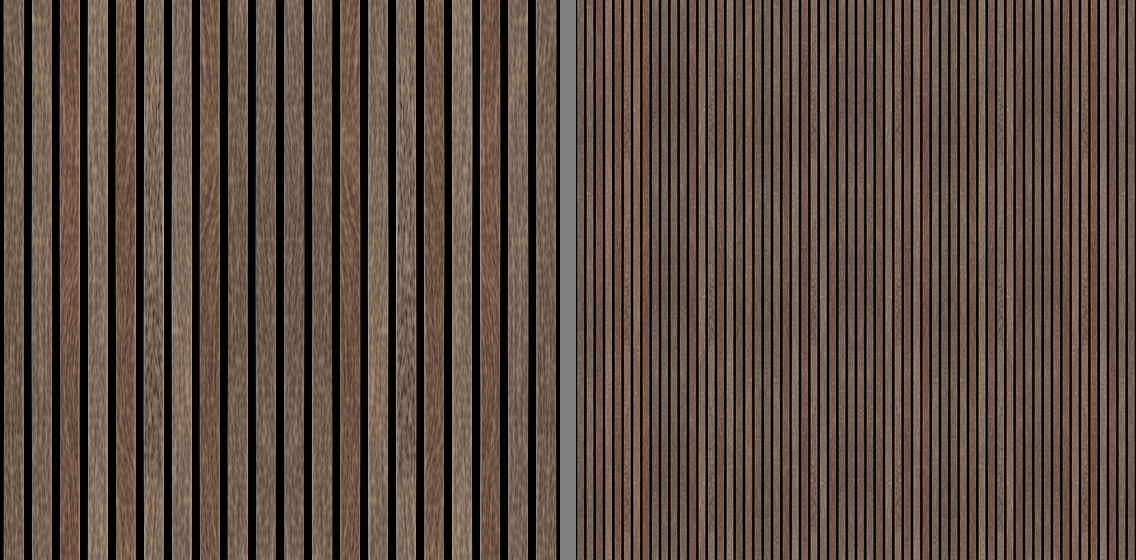
Left: one tile. Right: repeated 3 by 3.
A WebGL 1 fragment shader for this texture:

```glsl
precision highp float;

uniform vec2 u_resolution;

const float TAU = 6.28319;
const float SLATS = 20.0;
const float HALF_WIDTH = 0.36;
const vec3 GAP = vec3(0.008, 0.002, 0.008);
const vec3 WOOD_DARK = vec3(0.31, 0.235, 0.19);
const vec3 WOOD_LIGHT = vec3(0.625, 0.54, 0.465);
const vec3 RED_TINT = vec3(1.02, 0.95, 0.92);
const vec3 RIM = vec3(0.73, 0.64, 0.56);

float hash(vec2 p) {
  p = fract(p * vec2(0.1031, 0.1137));
  p += dot(p, p.yx + 33.33);
  return fract((p.x + p.y) * p.x * 17.31);
}

vec2 hash2(vec2 p) {
  return vec2(hash(p), hash(p + vec2(41.7, 19.3)));
}

// 1 when the slat number equals n
float isSlat(float id, float n) {
  return 1.0 - step(0.5, abs(id - n));
}

// Distance to the nearest cell point, wrapping vertically after rows cells
float cellular(vec2 p, float rows) {
  vec2 base = floor(p);
  float nearest = 2.0;
  for (int j = -1; j <= 1; j++) {
    for (int i = -1; i <= 1; i++) {
      vec2 cell = base + vec2(float(i), float(j));
      vec2 point = cell + hash2(vec2(cell.x, mod(cell.y, rows)));
      nearest = min(nearest, distance(p, point));
    }
  }
  return nearest;
}

// Layered sines with whole periods over the canvas height
float sway(float y, float seed) {
  float sum = 0.0;
  for (int i = 1; i <= 4; i++) {
    float k = float(i);
    sum += sin(TAU * (k * y + hash(vec2(seed, k)))) / (k * k);
  }
  return sum;
}

// Wood brightness from 0 to 1: x in slat pitches, y in canvas heights
float grain(float x, float y, float id, float bend, float flecks) {
  float bent = x + bend * sway(y, id + 3.0) * (1.0 + 0.5 * x);
  float fibreX = bent + id * 7.0 + 5.0;
  float fibres = cellular(vec2(fibreX * 14.0, y * 56.0), 56.0) - 0.45;
  float streaks = cellular(vec2(fibreX * 8.0, y * 9.0), 9.0) - 0.45;
  float rings = sin(TAU * (5.0 * bent + 0.3 * sway(y, id + 31.0)));
  rings += 0.6 * sin(TAU * (8.3 * bent + hash(vec2(id, 8.0))));
  float dashes = cellular(vec2((x + id) * 9.0, y * 30.0), 30.0);
  float pores = 1.0 - smoothstep(0.12, 0.42, dashes);
  float broad = 0.06 * sway(y, id + 57.0);
  return broad + 0.62 * fibres + 0.36 * streaks + 0.07 * rings - 0.4 * flecks * pores;
}

// Thin bright line just inside an edge; d is the depth inside it
float rimLine(float d, float soft) {
  return 1.0 - smoothstep(0.025, 0.035 + soft, d);
}

void main() {
  vec2 uv = gl_FragCoord.xy / u_resolution;
  float soft = SLATS / u_resolution.x;

  // Ten slats, mirrored about the vertical centre line
  float across = (0.5 - abs(uv.x - 0.5)) * SLATS;
  float id = min(floor(across), SLATS * 0.5 - 1.0);
  float x = across - id - 0.495;
  float y = uv.y;

  // Character of each slat
  float pale = 0.5 * isSlat(id, 1.0) + isSlat(id, 3.0) + 0.8 * isSlat(id, 5.0) + 0.8 * isSlat(id, 6.0);
  float red = isSlat(id, 2.0) + isSlat(id, 4.0) + isSlat(id, 7.0);
  float flecked = isSlat(id, 5.0) * smoothstep(0.05, 0.25, 0.5 - 0.5 * cos(TAU * y));
  float bend = mix(0.06, 0.2, hash(vec2(id, 2.0))) + 0.25 * red;

  // Wood tone
  float tone = 0.46 + 0.2 * pale - 0.04 * red + grain(x, y, id, bend, flecked);
  vec3 wood = mix(WOOD_DARK, WOOD_LIGHT, clamp(tone, -0.15, 1.15));
  wood *= mix(vec3(1.0), RED_TINT, red);

  // Slightly uneven edges with worn bright rims
  float wobble = 0.008 * sway(y, id + 83.0);
  float leftDepth = x + HALF_WIDTH + wobble;
  float rightDepth = HALF_WIDTH - x + wobble;
  float wear = 0.8 + 0.2 * sway(y, id + 97.0);
  float leftRim = rimLine(leftDepth, soft) * (0.1 + 0.3 * hash(vec2(id, 5.0)) + 0.3 * pale);
  float rightRim = rimLine(rightDepth, soft) * (0.4 + 0.5 * hash(vec2(id, 6.0)));
  wood = mix(wood, RIM, clamp(max(leftRim, rightRim) * wear, 0.0, 1.0));

  float inside = smoothstep(-0.5 * soft, 0.5 * soft, min(leftDepth, rightDepth));
  gl_FragColor = vec4(mix(GAP, wood, inside), 1.0);
}
```
